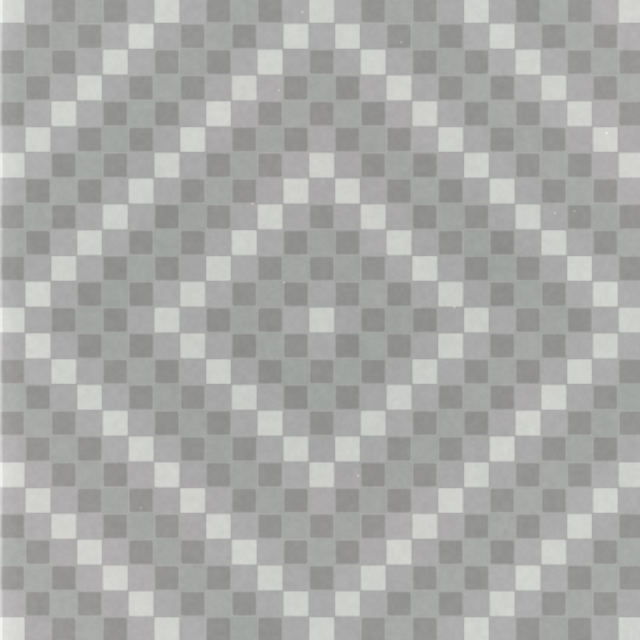
Write a WebGL 1 fragment shader that draws this pattern.

```glsl
precision highp float;

uniform vec2 u_resolution;

const float CELL_SIZE = 0.0403;
const float RING_PERIOD = 6.0;
const vec2 CENTER = vec2(0.5026, 0.5);

const vec3 PALE = vec3(0.805, 0.812, 0.798);
const vec3 DARK = vec3(0.570, 0.570, 0.562);
const vec3 MID_GREEN = vec3(0.637, 0.648, 0.637);
const vec3 MID_MAUVE = vec3(0.668, 0.664, 0.664);

float hash(vec2 p) {
  vec3 q = fract(vec3(p.xyx) * 0.1031);
  q += dot(q, q.yzx + 33.33);
  return fract((q.x + q.y) * q.z);
}

float valueNoise(vec2 p) {
  vec2 i = floor(p);
  vec2 f = fract(p);
  f = f * f * (3.0 - 2.0 * f);
  float low = mix(hash(i), hash(i + vec2(1.0, 0.0)), f.x);
  float high = mix(hash(i + vec2(0.0, 1.0)), hash(i + vec2(1.0, 1.0)), f.x);
  return mix(low, high, f.y);
}

float roundedSquare(vec2 p, float halfSize, float radius) {
  vec2 q = abs(p) - halfSize + radius;
  return length(max(q, 0.0)) + min(max(q.x, q.y), 0.0) - radius;
}

float squareMask(vec2 p, float halfSize, float radius, float blur) {
  return 1.0 - smoothstep(-blur, blur, roundedSquare(p, halfSize, radius));
}

// Concentric diamonds, counted in cells from the center
vec3 mosaic(vec2 grid, float pixel) {
  vec2 cell = floor(grid + 0.5);
  vec2 local = grid - cell;
  float steps = abs(cell.x) + abs(cell.y);
  float ring = floor(mod(steps + 0.5, RING_PERIOD));
  float isOdd = floor(mod(steps + 0.5, 2.0));
  float isPale = 1.0 - step(0.5, ring);
  float isMiddle = 1.0 - step(0.5, abs(ring - 3.0));

  vec3 base = mix(MID_MAUVE, MID_GREEN, max(isMiddle, 0.45 * (1.0 - isOdd)));
  vec3 accent = mix(DARK, PALE, isPale);
  float halfSize = mix(0.45, 0.485, isPale);
  float blur = max(mix(0.05, 0.065, isPale), pixel);
  float mask = squareMask(local, halfSize, 0.08, blur) * (1.0 - isOdd);

  // Slight shade differences between cells
  float shade = (hash(cell + 57.0) - 0.5) * 0.016;
  return mix(base, accent, mask) + shade;
}

// Cloudy glaze, fine grain and tiny pale specks
vec3 wear(vec3 color, vec2 uv) {
  float cloud = valueNoise(uv * 5.0 + 11.0) - 0.5;
  float grain = valueNoise(uv * 210.0) + valueNoise(uv * 95.0 + 40.0) - 1.0;
  color += cloud * vec3(0.018, 0.010, 0.012) + grain * 0.018;

  vec2 speckGrid = uv * 26.0;
  vec2 speckCell = floor(speckGrid);
  vec2 offset = 0.25 + 0.5 * vec2(hash(speckCell + 3.0), hash(speckCell + 71.0));
  float speck = 1.0 - smoothstep(0.02, 0.08, length(fract(speckGrid) - offset));
  return color + speck * step(0.97, hash(speckCell + 19.0)) * 0.08;
}

// Brighter borders, with a thin highlight along the left side
vec3 lighting(vec3 color, vec2 uv) {
  float radius = length(uv - 0.5);
  color += 0.022 * smoothstep(0.15, 0.65, radius) - 0.004;
  float leftGlow = 1.0 - smoothstep(0.0, 0.035, uv.x);
  float leftRim = 1.0 - smoothstep(0.001, 0.006, uv.x);
  return color + 0.03 * leftGlow + 0.10 * leftRim;
}

void main() {
  float side = min(u_resolution.x, u_resolution.y);
  vec2 uv = (gl_FragCoord.xy - 0.5 * u_resolution) / side + 0.5;
  float pixel = 0.75 / (side * CELL_SIZE);

  vec3 color = mosaic((uv - CENTER) / CELL_SIZE, pixel);
  color = wear(color, uv);
  color = lighting(color, uv);
  gl_FragColor = vec4(clamp(color, 0.0, 1.0), 1.0);
}
```
